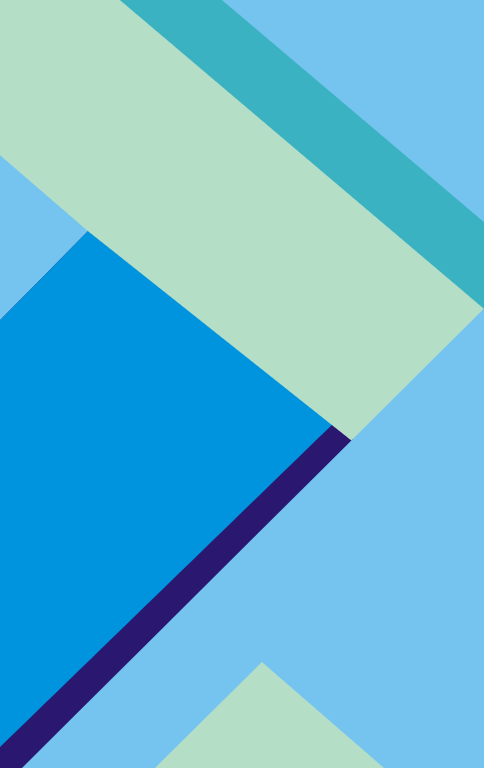
Reproduce this background procedurally as a Shadertoy shader.

```glsl
// Signed distance to the line a-b, positive above it when a is left of b
float above(vec2 p, vec2 a, vec2 b) {
    vec2 along = normalize(b - a);
    return along.x * (p.y - a.y) - along.y * (p.x - a.x);
}

// Lays a flat colour where the distance is positive, with a one-pixel soft edge
void paint(inout vec3 color, vec3 ink, float dist) {
    color = mix(color, ink, clamp(dist * iResolution.y + 0.5, 0.0, 1.0));
}

void mainImage(out vec4 fragColor, in vec2 fragCoord) {
    vec2 p = fragCoord / iResolution.y;

    vec3 sky = vec3(0.46, 0.77, 0.94);
    vec3 mint = vec3(0.71, 0.87, 0.78);
    vec3 blue = vec3(0.0, 0.58, 0.87);
    vec3 teal = vec3(0.23, 0.70, 0.76);
    vec3 indigo = vec3(0.16, 0.09, 0.44);

    // Edges shared by neighbouring shapes
    float tealTop = -above(p, vec2(0.289, 1.0), vec2(0.630, 0.711));
    float mintTop = -above(p, vec2(0.156, 1.0), vec2(0.630, 0.598));
    float mintBase = min(above(p, vec2(0.0, 0.798), vec2(0.1146, 0.699)),
                         above(p, vec2(0.1146, 0.699), vec2(0.4583, 0.4258)));
    float diagonal = above(p, vec2(0.0286, 0.0), vec2(0.630, 0.598));
    float blueBase = above(p, vec2(0.0, 0.0273), vec2(0.432, 0.4466));
    float blueTop = -above(p, vec2(0.0, 0.583), vec2(0.1146, 0.699));

    vec3 color = sky;

    // Blue block and its indigo side, tucked slightly under the mint band
    float block = min(blueTop, 0.003 - mintBase);
    paint(color, indigo, min(block, diagonal));
    paint(color, blue, min(block, blueBase));

    // Teal and mint bands
    paint(color, teal, min(min(tealTop, 0.003 - mintTop), diagonal));
    paint(color, mint, min(min(mintTop, mintBase), diagonal));

    // Lower mint peak
    float peak = min(-above(p, vec2(0.2018, 0.0), vec2(0.341, 0.138)),
                     -above(p, vec2(0.341, 0.138), vec2(0.5, 0.0)));
    paint(color, mint, peak);

    fragColor = vec4(color, 1.0);
}
```
